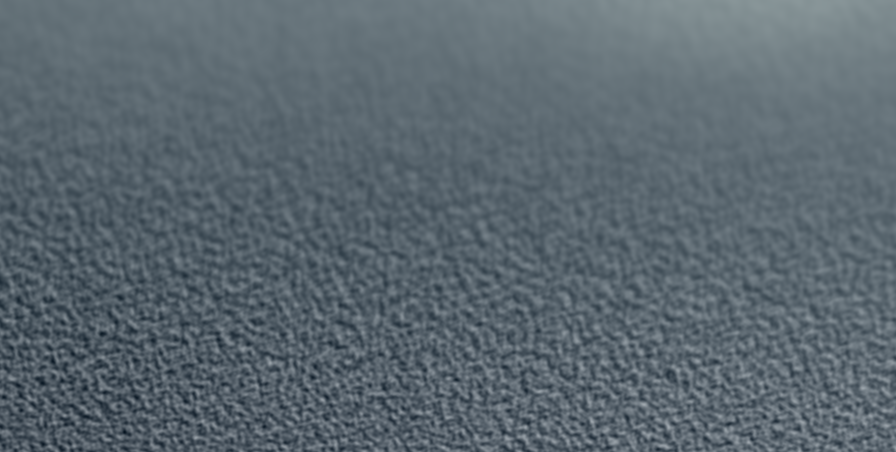
A Shadertoy shader for this texture:

```glsl
vec2 gradientAt(vec2 cell) {
    uvec2 k = uvec2(ivec2(cell) + 4096);
    uint n = k.x * 1597u + k.y * 51749u;
    n = (n ^ (n >> 15u)) * 73471u;
    n = (n ^ (n >> 13u)) * 91813u;
    n ^= n >> 16u;
    float angle = float(n & 65535u) / 65536.0 * 6.28319;
    return vec2(cos(angle), sin(angle));
}

float gradientNoise(vec2 p) {
    vec2 i = floor(p), f = p - i;
    vec2 u = f * f * f * (f * (f * 6.0 - 15.0) + 10.0);
    vec2 e = vec2(1.0, 0.0);
    float a = dot(gradientAt(i), f);
    float b = dot(gradientAt(i + e.xy), f - e.xy);
    float c = dot(gradientAt(i + e.yx), f - e.yx);
    float d = dot(gradientAt(i + e.xx), f - e.xx);
    return mix(mix(a, b, u.x), mix(c, d, u.x), u.y);
}

vec2 rotate(vec2 p, float angle) {
    float c = cos(angle), s = sin(angle);
    return vec2(c * p.x - s * p.y, s * p.x + c * p.y);
}

// Grain height: fine octaves fade as the surface leaves focus
float grainHeight(vec2 p, float blur) {
    float sharp = 1.0 - smoothstep(0.05, 0.6, blur);
    float middle = 1.0 - smoothstep(0.4, 1.0, blur);
    float fine = gradientNoise(rotate(p, 0.6) * 92.0 + 17.3) * 0.65 * sharp;
    float bumps = gradientNoise(rotate(p, 1.1) * 54.0) * mix(0.7, 1.0, sharp) * middle;
    float soft = gradientNoise(rotate(p, 0.3) * 33.0 + 41.7) * mix(0.65, 0.3, sharp);
    return fine + bumps + soft;
}

// Difference along the light direction, plus brighter bump tops
float relief(vec2 p, vec2 toLight, float blur) {
    vec2 stepSize = toLight * mix(0.0045, 0.008, blur);
    float back = grainHeight(p - stepSize, blur);
    float front = grainHeight(p + stepSize, blur);
    return back - front + 0.3 * (back + front);
}

float glow(vec2 p, vec2 center, vec2 radius) {
    vec2 d = (p - center) / radius;
    return exp(-dot(d, d));
}

vec3 surfaceTone(vec2 uv) {
    vec3 near = vec3(0.338, 0.380, 0.418);
    vec3 mid = vec3(0.325, 0.375, 0.410);
    vec3 far = vec3(0.400, 0.452, 0.478);
    vec3 tone = mix(near, mid, smoothstep(0.0, 0.5, uv.y));
    tone = mix(tone, far, smoothstep(0.5, 1.05, uv.y));
    tone += vec3(0.040, 0.041, 0.038) * smoothstep(0.35, 1.0, uv.x);
    tone += vec3(0.085, 0.085, 0.072) * glow(uv, vec2(0.85, 1.03), vec2(0.22, 0.16));
    tone += 0.025 * glow(uv, vec2(0.45, 1.05), vec2(0.5, 0.12));
    tone -= 0.045 * glow(uv, vec2(0.0, 0.08), vec2(0.28, 0.4));
    tone -= 0.015 * glow(uv, vec2(0.0, 0.9), vec2(0.12, 0.35));
    return tone;
}

void mainImage(out vec4 fragColor, in vec2 fragCoord) {
    vec2 uv = fragCoord / iResolution.xy;
    vec2 p = fragCoord / iResolution.y;

    // Tilted focal plane, sharpest along the lower edge
    float blur = clamp(uv.y * 0.98 + 0.16 * (uv.x - 0.5), 0.0, 1.0);

    // Foreshortened grain with slightly irregular outlines
    vec2 grain = p * vec2(1.0, mix(1.12, 0.95, blur));
    grain += 0.004 * vec2(gradientNoise(p * 19.0), gradientNoise(p * 19.0 + 63.1));

    float shade = relief(grain, normalize(vec2(0.6, 0.8)), blur);
    float contrast = mix(0.215, 0.028, smoothstep(0.08, 0.92, blur));
    float mottle = gradientNoise(p * 11.0 + 8.6) * mix(0.028, 0.016, blur);

    vec3 color = surfaceTone(uv);
    color += vec3(1.04, 1.0, 0.96) * (shade * contrast + mottle);
    fragColor = vec4(clamp(color, 0.0, 1.0), 1.0);
}
```
